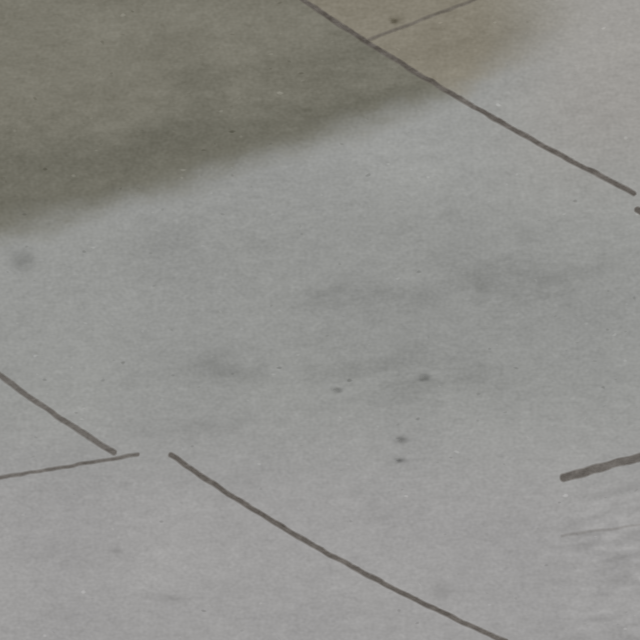
Give the GLSL for this texture, as a WebGL 1 fragment shader.

```glsl
precision highp float;
// Draws pale stone paving with dark joints, a damp olive corner and faint marbling.

uniform vec2 u_resolution;

vec2 hashGradient(vec2 cell) {
  vec2 q = vec2(dot(cell, vec2(127.1, 311.7)), dot(cell, vec2(269.5, 183.3)));
  return 2.0 * fract(sin(q) * 43758.5) - 1.0;
}

float gradientNoise(vec2 p) {
  vec2 i = floor(p), f = fract(p);
  vec2 u = f * f * f * (f * (f * 6.0 - 15.0) + 10.0);
  float a = dot(hashGradient(i), f);
  float b = dot(hashGradient(i + vec2(1, 0)), f - vec2(1, 0));
  float c = dot(hashGradient(i + vec2(0, 1)), f - vec2(0, 1));
  float d = dot(hashGradient(i + vec2(1, 1)), f - vec2(1, 1));
  return mix(mix(a, b, u.x), mix(c, d, u.x), u.y);
}

// Octaves keep their direction, so stretched input stays streaky.
float fbm(vec2 p) {
  float sum = 0.0, amplitude = 0.5;
  for (int i = 0; i < 5; i++) {
    sum += amplitude * gradientNoise(p);
    p = 2.03 * p + vec2(7.3, 3.1);
    amplitude *= 0.55;
  }
  return sum;
}

// Coverage of a joint from a to b that bows to its lower side.
float joint(vec2 p, vec2 a, vec2 b, float bow, float halfWidth) {
  vec2 ab = b - a;
  vec2 down = normalize(vec2(ab.y, -ab.x));
  float t = clamp(dot(p - a, ab) / dot(ab, ab), 0.0, 1.0);
  float d = length(p - a - ab * t - down * 4.0 * bow * t * (1.0 - t));
  float soft = max(0.0022, 0.8 / u_resolution.y);
  return 1.0 - smoothstep(halfWidth - soft, halfWidth + soft, d);
}

// Soft elliptical stain.
float stain(vec2 p, vec2 centre, vec2 radius) {
  vec2 q = (p - centre) / radius;
  return exp(-dot(q, q));
}

void main() {
  vec2 p = gl_FragCoord.xy / u_resolution;
  vec2 vein = vec2(p.x + p.y * 0.14, p.y - p.x * 0.14);
  float cloud = fbm(p * 5.0 + 3.0);
  float streak = fbm(vein * vec2(9.0, 21.0));
  float fine = fbm(vec2(p.x, p.y - 0.04 * p.x) * vec2(42.0, 75.0) + 11.0);

  // Dry stone, slightly darker through the middle
  vec3 color = mix(vec3(0.612, 0.608, 0.605), vec3(0.588, 0.592, 0.582),
                   smoothstep(0.16, 0.42, p.y));
  color = mix(color, vec3(0.612, 0.604, 0.588),
              smoothstep(0.70, 0.95, p.x) * smoothstep(0.62, 0.85, p.y));
  color += 0.020 * stain(p, vec2(0.62, 0.77), vec2(0.18, 0.06));

  // Grey marbling
  float marbled = stain(p, vec2(0.80, 0.56), vec2(0.20, 0.06))
                + 0.9 * stain(p, vec2(0.60, 0.41), vec2(0.20, 0.06))
                + 0.6 * stain(p, vec2(0.36, 0.43), vec2(0.12, 0.025))
                + 0.7 * stain(p, vec2(0.53, 0.53), vec2(0.12, 0.04))
                + 0.6 * stain(p, vec2(0.30, 0.61), vec2(0.16, 0.05))
                + 0.5 * stain(p, vec2(0.70, 0.65), vec2(0.18, 0.03))
                + 0.5 * stain(p, vec2(0.30, 0.33), vec2(0.12, 0.02));
  color -= marbled * (0.036 + 0.22 * clamp(streak, -0.14, 0.3));
  color += 0.045 * cloud * vec3(1.0, 1.0, 0.9) + 0.030 * streak;

  // Damp area with a ragged, soft sloping edge
  float edge = 0.635 + 0.2 * p.x + 0.16 * p.x * p.x;
  float depth = p.y - edge + 0.045 * cloud + 0.05 * streak + 0.015 * fine;
  float damp = smoothstep(-0.030, 0.045, depth) * (1.0 - smoothstep(0.73, 0.95, p.x));
  vec3 dampColor = mix(vec3(0.430, 0.424, 0.382), vec3(0.478, 0.469, 0.425),
                       smoothstep(0.04, 0.20, depth + 0.2 * cloud));
  float beyondJoint = smoothstep(-0.006, 0.006, p.y - 1.0 + 0.635 * (p.x - 0.471));
  dampColor = mix(dampColor, vec3(0.520, 0.500, 0.448), beyondJoint);
  color = mix(color, dampColor + 0.07 * streak, damp);
  color -= 0.08 * stain(p, vec2(0.035, 0.595), vec2(0.022, 0.016)) * (1.0 + 2.0 * streak);

  // Rippled scratches at the lower right
  float ripple = gradientNoise(vein * vec2(18.0, 75.0) + 2.5 * cloud);
  color += 0.09 * ripple * smoothstep(0.84, 0.94, p.x) * (1.0 - smoothstep(0.21, 0.27, p.y));

  // Scattered small pits and pale flecks
  float flecks = gradientNoise(p * vec2(65.0, 100.0) + 31.0);
  color -= 0.08 * smoothstep(0.42, 0.70, flecks);
  color += 0.07 * smoothstep(0.42, 0.70, -flecks);

  // Distinct dark spots, broken up by the surface
  vec2 s = p + 0.012 * vec2(fine, streak);
  float spots = stain(s, vec2(0.628, 0.312), vec2(0.009, 0.005))
              + stain(s, vec2(0.625, 0.280), vec2(0.010, 0.004))
              + stain(s, vec2(0.527, 0.388), vec2(0.008, 0.004))
              + stain(s, vec2(0.664, 0.410), vec2(0.008, 0.005))
              + 0.4 * stain(s, vec2(0.690, 0.075), vec2(0.016, 0.013))
              + 0.4 * stain(s, vec2(0.182, 0.137), vec2(0.009, 0.007))
              + 0.4 * stain(s, vec2(0.270, 0.065), vec2(0.022, 0.005))
              + stain(s, vec2(0.618, 0.969), vec2(0.008, 0.005));
  color -= 0.13 * spots * (1.0 + 2.0 * fine);

  // Joints between slabs
  vec2 q = p + 0.003 * vec2(fine, gradientNoise(p * 38.0));
  float seams = joint(q, vec2(0.471, 1.002), vec2(0.990, 0.699), 0.010, 0.0038);
  seams = max(seams, 0.65 * joint(q, vec2(0.573, 0.937), vec2(0.745, 1.002), 0.0, 0.0025));
  seams = max(seams, 0.85 * joint(q, vec2(-0.01, 0.421), vec2(0.178, 0.293), 0.003, 0.0043));
  seams = max(seams, 0.85 * joint(q, vec2(-0.01, 0.253), vec2(0.215, 0.290), 0.001, 0.0026));
  seams = max(seams, joint(q, vec2(0.267, 0.289), vec2(0.790, -0.002), 0.015, 0.0038));
  seams = max(seams, 0.9 * joint(q, vec2(0.881, 0.254), vec2(1.01, 0.288), 0.0, 0.0065));
  seams = max(seams, joint(q, vec2(0.996, 0.672), vec2(1.01, 0.664), 0.0, 0.005));
  seams = max(seams, 0.25 * joint(q, vec2(0.878, 0.163), vec2(1.01, 0.181), 0.0, 0.002));
  color = mix(color, vec3(0.365, 0.345, 0.325) + 0.15 * fine, seams * 0.9);

  // Surface grain
  color += 0.055 * fine + 0.035 * gradientNoise(p * vec2(150.0, 190.0));
  gl_FragColor = vec4(clamp(color, 0.0, 1.0), 1.0);
}
```
